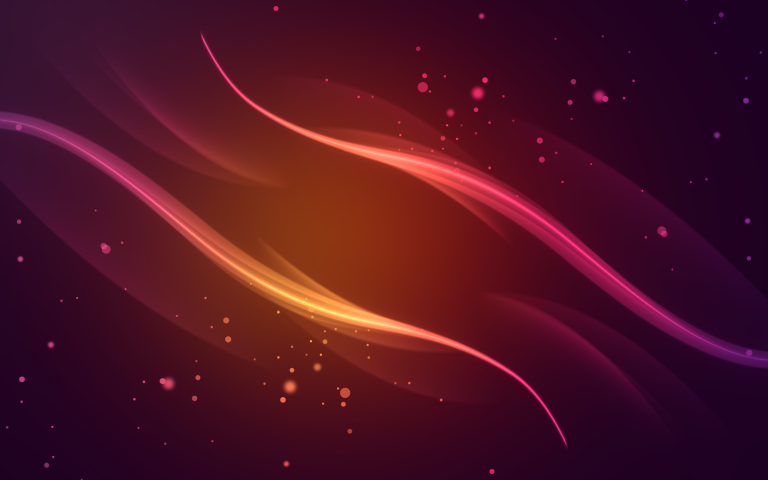
Reproduce this background procedurally as a WebGL 1 fragment shader.

```glsl
precision highp float;
// Abstract glowing backdrop: two silky ribbons around a warm ember haze.
// One half (ribbon, veils, sparks) is built from splines and hashed cells,
// then repeated with a half turn about the centre of the canvas.
uniform vec2 u_resolution;

#define CANVAS vec2(1.6, 1.0)
#define EMBER_CENTER vec2(0.72, 0.51)
#define AMBER_CENTER vec2(0.64, 0.50)
#define TINT_CENTER vec2(0.63, 0.40)
#define RIBBON_END 1.185
#define BODY_GLOW 0.25
#define FOLD_GLOW 0.22
#define CORE_GLOW 0.50
#define SPARK_GLOW 0.95

float hash(vec2 c) {
  vec3 h = fract(c.xyx * vec3(0.1031, 0.1030, 0.0973));
  h += dot(h, h.yzx + 33.33);
  return fract((h.x + h.y) * h.z);
}

float bump(float x, float center, float width) {
  float d = (x - center) / width;
  return exp(-d * d);
}

// Gold near the ember, then salmon, hot pink and violet further out
vec3 tint(vec2 p) {
  vec2 d = p - TINT_CENTER;
  d.x *= d.x < 0.0 ? 1.2 : 0.9;
  float r = length(d);
  vec3 c = mix(vec3(1.0, 0.70, 0.30), vec3(1.0, 0.42, 0.30), smoothstep(0.03, 0.28, r));
  c = mix(c, vec3(0.98, 0.16, 0.42), smoothstep(0.27, 0.50, r));
  c = mix(c, vec3(0.52, 0.15, 0.62), smoothstep(0.56, 0.92, r));
  return mix(c, vec3(0.78, 0.38, 0.58), 0.45 * smoothstep(0.55, 0.2, p.x));
}

// Cubic Hermite piece; each knot holds x, y and slope
float hermite(float x, vec3 a, vec3 b) {
  float h = b.x - a.x;
  float t = (x - a.x) / h;
  float s = 1.0 - t;
  return s * s * ((1.0 + 2.0 * t) * a.y + t * h * a.z)
       + t * t * ((1.0 + 2.0 * s) * b.y - s * h * b.z);
}

float ribbonHeight(float x) {
  vec3 k0 = vec3(0.0, 0.75, -0.08);
  vec3 k1 = vec3(0.417, 0.50, -0.82);
  vec3 k2 = vec3(0.771, 0.329, -0.20);
  vec3 k3 = vec3(1.062, 0.225, -0.65);
  vec3 k4 = vec3(RIBBON_END, 0.064, -2.2);
  if (x < k1.x) return hermite(x, k0, k1);
  if (x < k2.x) return hermite(x, k1, k2);
  if (x < k3.x) return hermite(x, k2, k3);
  return hermite(x, k3, k4);
}

// Translucent body, silky folds and a bright core, tapering to a point
float ribbon(vec2 p) {
  float x = min(p.x, RIBBON_END);
  float y = ribbonHeight(x);
  float slope = (y - ribbonHeight(x - 0.002)) / 0.002;
  float d = (p.y - y) / sqrt(1.0 + slope * slope);
  float taper = 1.0 - x / RIBBON_END;
  float tail = smoothstep(0.6, 0.95, x);
  float halfWidth = (0.016 + 0.008 * bump(x, 0.45, 0.25)) * (1.0 - tail) + 0.027 * taper * tail + 0.0012;
  float lift = 0.4 * halfWidth * smoothstep(0.0, 0.3, x) * (1.0 - tail);
  float body = 1.0 - smoothstep(halfWidth - 0.003, halfWidth + 0.003, abs(d - lift));
  float folds = 0.0;
  for (int i = 0; i < 3; i++) {
    float s = d - (float(i) - 1.2) * 0.016 * (0.35 + bump(x, 0.6, 0.25));
    folds += smoothstep(-0.003, 0.003, s) * exp(-max(s, 0.0) / 0.010);
  }
  folds *= (1.0 - tail) * smoothstep(-0.1, 0.45, x);
  float coreWidth = 0.0022 + 0.0028 * bump(x, 0.75, 0.25);
  float core = exp(-abs(d) / coreWidth) * (0.55 + 0.45 * smoothstep(0.0, 0.4, x));
  float halo = 0.08 * exp(-abs(d) / 0.03) * taper;
  float inside = 1.0 - smoothstep(RIBBON_END - 0.01, RIBBON_END, p.x);
  float bodyGlow = mix(BODY_GLOW, 0.55, tail);
  return (bodyGlow * body + FOLD_GLOW * folds + CORE_GLOW * core + halo) * inside;
}

// Bent sheet from a to b: crisp on one side, fading out towards the other
float veil(vec2 p, vec2 a, vec2 b, float bend, float side, float fade) {
  float t = clamp((p.x - a.x) / (b.x - a.x), 0.0, 1.0);
  float d = side * (p.y - mix(a.y, b.y, t) - 4.0 * bend * t * (1.0 - t));
  return smoothstep(-0.005, 0.005, d) * exp(-max(d, 0.0) / fade) * sin(3.14159 * t);
}

float veils(vec2 p) {
  float v = 0.15 * veil(p, vec2(-0.12, 0.76), vec2(0.58, 0.225), -0.075, 1.0, 0.10);
  v += 0.12 * veil(p, vec2(0.53, 0.41), vec2(1.04, 0.16), -0.07, 1.0, 0.06);
  v += 0.19 * veil(p, vec2(0.19, 0.917), vec2(0.61, 0.608), -0.07, 1.0, 0.03);
  v += 0.10 * veil(p, vec2(0.17, 0.90), vec2(0.60, 0.605), -0.045, 1.0, 0.03);
  v += 0.12 * veil(p, vec2(0.06, 0.92), vec2(0.61, 0.608), -0.085, 1.0, 0.05);
  v += 0.50 * veil(p, vec2(0.53, 0.515), vec2(0.89, 0.315), -0.035, -1.0, 0.022);
  v += 0.24 * veil(p, vec2(0.46, 0.45), vec2(1.0, 0.27), -0.06, 1.0, 0.03);
  return v;
}

// Sparks in jittered cells: a dense cluster, a scattered side, a few big ones
float sparks(vec2 p) {
  float sum = 0.0;
  for (int i = 0; i < 3; i++) {
    float level = float(i);
    float cell = 0.030 * pow(2.1, level);
    vec2 id = floor(p / cell);
    vec2 seed = id + 37.0 * level + 11.0;
    vec2 center = (id + 0.25 + 0.5 * vec2(hash(seed), hash(seed + 71.3))) * cell;
    float density = 0.55 * bump(center.x, 0.71, 0.14) * bump(center.y, 0.29, 0.09)
                  + (0.12 + 0.14 * level) * bump(center.x, 0.12, 0.24) * bump(center.y, 0.30, 0.27)
                  + 0.17 * level * bump(center.x, 0.65, 0.4) * bump(center.y, 0.13, 0.15);
    density *= step(center.y, ribbonHeight(clamp(center.x, 0.0, 1.1)) + 0.02);
    float radius = (0.0024 + 0.0036 * level) * (0.75 + 0.4 * hash(seed + 19.7));
    float soft = step(0.6, hash(seed + 5.1));
    float blur = mix(0.0015, radius * 0.7, soft);
    float r = length(p - center);
    float disc = 1.0 - smoothstep(radius - blur, radius + blur, r);
    disc += 0.3 * soft * (1.0 - smoothstep(0.0, radius * 2.2, r));
    sum += disc * step(hash(seed + 43.9), density) * (0.6 + 0.4 * hash(seed + 3.3));
  }
  return sum;
}

void main() {
  vec2 p = gl_FragCoord.xy / u_resolution * CANVAS;

  // Red ember and amber heart on deep violet, with a pale upper left corner
  vec2 d = (p - EMBER_CENTER) * vec2(0.92, 1.0);
  vec2 a = p - AMBER_CENTER;
  vec2 corner = p - vec2(0.1, 0.98);
  vec3 color = vec3(0.11, 0.003, 0.135) + vec3(0.44, 0.04, -0.07) * exp(-5.9 * dot(d, d));
  color.g += 0.165 * exp(-12.0 * dot(a, a));
  color += vec3(0.09, 0.07, 0.06) * exp(-5.0 * dot(corner, corner));

  // Both halves, added as light
  float light = 0.0;
  float dots = 0.0;
  for (int i = 0; i < 2; i++) {
    vec2 q = i == 0 ? p : CANVAS - p;
    light += ribbon(q) + veils(q);
    dots += sparks(q);
  }
  vec3 glow = tint(p);
  color += glow * light * (1.0 - 0.5 * color);
  color += 0.07 * pow(min(light, 1.2), 3.0);
  color = mix(color, glow, SPARK_GLOW * min(dots, 1.0));
  gl_FragColor = vec4(clamp(color, 0.0, 1.0), 1.0);
}
```
